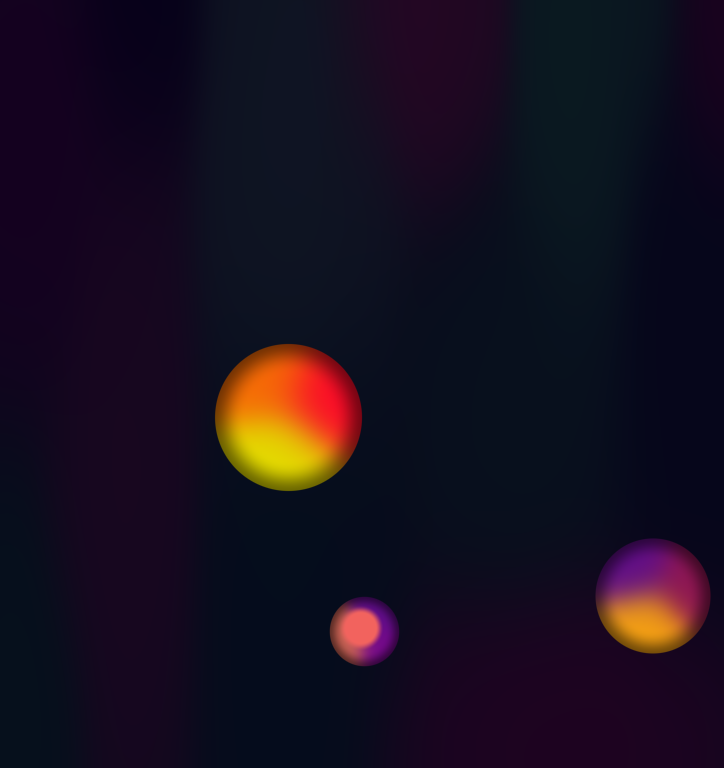
Write a WebGL 2 fragment shader that draws this background.

```glsl
#version 300 es
precision highp float;
// Three glossy gradient spheres floating before a dark, softly streaked aurora.

uniform vec2 u_resolution;
out vec4 fragColor;

// Lengths are in canvas heights
const vec3 NIGHT = vec3(0.035, 0.038, 0.105);
const float NIGHT_WEIGHT = 0.12;
const float STREAK_WARP = 0.035;

const vec3 BIG_BALL = vec3(0.3757, 0.4564, 0.0957);   // centre, radius
const vec3 SIDE_BALL = vec3(0.8503, 0.2240, 0.0749);
const vec3 SMALL_BALL = vec3(0.4746, 0.1777, 0.0452);

const vec3 ORANGE = vec3(0.96, 0.42, 0.02);
const vec3 RED = vec3(0.98, 0.03, 0.16);
const vec3 YELLOW = vec3(0.89, 0.86, 0.00);
const vec3 PURPLE = vec3(0.37, 0.05, 0.53);
const vec3 WINE = vec3(0.55, 0.08, 0.32);
const vec3 AMBER = vec3(0.96, 0.63, 0.07);
const vec3 CORAL = vec3(0.95, 0.39, 0.37);
const vec3 CLAY = vec3(0.78, 0.38, 0.32);
const vec3 VIOLET = vec3(0.45, 0.03, 0.54);

// Veils of the aurora: centre, radii
const int VEILS = 12;
const vec4 VEIL_SHAPE[VEILS] = vec4[](
  vec4(0.03, 0.84, 0.13, 0.24), vec4(0.18, 0.98, 0.06, 0.16),
  vec4(0.38, 0.84, 0.09, 0.30), vec4(0.54, 1.00, 0.08, 0.17),
  vec4(0.76, 0.92, 0.07, 0.28), vec4(0.96, 0.96, 0.06, 0.15),
  vec4(0.17, 0.38, 0.07, 0.36), vec4(0.01, 0.08, 0.07, 0.20),
  vec4(0.38, 0.17, 0.10, 0.28), vec4(0.68, 0.45, 0.11, 0.18),
  vec4(0.91, 0.56, 0.09, 0.26), vec4(0.74, 0.03, 0.17, 0.16));
const vec3 VEIL_COLOR[VEILS] = vec3[](
  vec3(0.085, 0.000, 0.125), vec3(0.015, 0.000, 0.095),
  vec3(0.060, 0.085, 0.140), vec3(0.150, 0.025, 0.140),
  vec3(0.040, 0.105, 0.130), vec3(0.110, 0.005, 0.120),
  vec3(0.100, 0.025, 0.125), vec3(0.020, 0.065, 0.110),
  vec3(0.016, 0.050, 0.110), vec3(0.030, 0.065, 0.115),
  vec3(0.020, 0.020, 0.105), vec3(0.125, 0.010, 0.130));

float hash(vec2 cell) {
  return fract(sin(dot(cell, vec2(127.1, 311.7))) * 43758.5);
}

float noise(vec2 p) {
  vec2 i = floor(p), f = fract(p);
  f = f * f * (3.0 - 2.0 * f);
  return mix(mix(hash(i), hash(i + vec2(1, 0)), f.x),
             mix(hash(i + vec2(0, 1)), hash(i + vec2(1, 1)), f.x), f.y);
}

float falloff(vec2 offset, float size) {
  return exp(-dot(offset, offset) / (size * size));
}

// Weighted blend of the veils, bent sideways by tall noise
vec3 aurora(vec2 p) {
  p.x += STREAK_WARP * (noise(p * vec2(14.0, 3.0)) - 0.5);
  vec4 sum = vec4(NIGHT, 1.0) * NIGHT_WEIGHT;
  for (int i = 0; i < VEILS; i++) {
    vec4 veil = VEIL_SHAPE[i];
    sum += vec4(VEIL_COLOR[i], 1.0) * falloff((p - veil.xy) / veil.zw, 1.0);
  }
  return sum.rgb / sum.a;
}

// Blend three colours by nearness to their anchors
vec3 blend3(vec2 q, vec2 a, vec3 colA, vec2 b, vec3 colB, vec2 c, vec3 colC) {
  float size = 0.55;
  vec3 w = vec3(falloff(q - a, size), falloff(q - b, size), falloff(q - c, size));
  w += 1e-4;
  return (colA * w.x + colB * w.y + colC * w.z) / (w.x + w.y + w.z);
}

// Lay a sphere with a shaded rim over the scene
vec3 addBall(vec3 scene, vec2 q, float radius, vec3 surface) {
  float d = length(q);
  float edge = 0.75 / (u_resolution.y * radius);
  surface *= mix(1.0, 0.48, pow(smoothstep(0.55, 1.02, d), 1.5));
  return mix(scene, surface, 1.0 - smoothstep(1.0 - edge, 1.0 + edge, d));
}

void main() {
  vec2 p = gl_FragCoord.xy / u_resolution.y;
  vec3 color = aurora(p);

  vec2 q = (p - BIG_BALL.xy) / BIG_BALL.z;
  vec3 skin = blend3(q, vec2(-0.32, 0.58), ORANGE, vec2(0.55, 0.26), RED,
                     vec2(-0.10, -0.55), YELLOW);
  color = addBall(color, q, BIG_BALL.z, skin);

  q = (p - SIDE_BALL.xy) / SIDE_BALL.z;
  skin = blend3(q, vec2(-0.35, 0.48), PURPLE, vec2(0.65, 0.20), WINE,
                vec2(-0.15, -0.52), AMBER);
  color = addBall(color, q, SIDE_BALL.z, skin);

  // The small sphere carries a coral disc
  q = (p - SMALL_BALL.xy) / SMALL_BALL.z;
  skin = blend3(q, vec2(-0.55, -0.30), CLAY, vec2(0.55, 0.50), PURPLE,
                vec2(0.50, -0.42), VIOLET);
  float disc = 1.0 - smoothstep(0.42, 0.66, length(q - vec2(-0.10, 0.10)));
  color = addBall(color, q, SMALL_BALL.z, mix(skin, CORAL, disc));

  fragColor = vec4(color, 1.0);
}
```
